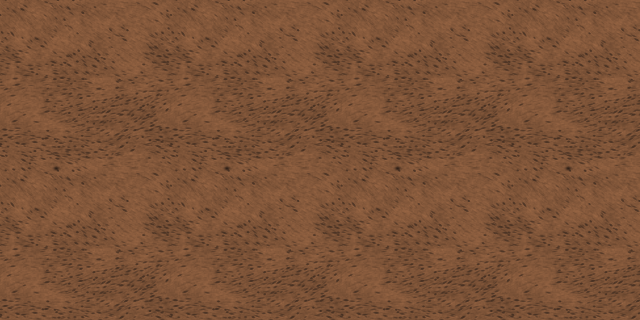
Write a Shadertoy shader that draws this texture.

```glsl
// Brown hide with short dark flecks that follow a slowly turning grain.
// One square tile, 3.75 across and 1.875 down, is built from wrapped value
// noise and layers of jittered, rotated elliptical strokes.

// Integer hash of a cell, three values in 0..1
vec3 hash3(vec2 cell, int seed) {
    uvec3 v = uvec3(ivec3(ivec2(cell), seed)) * 1664525u + 1013904223u;
    v.x += v.y * v.z; v.y += v.z * v.x; v.z += v.x * v.y;
    v ^= v >> 16u;
    v.x += v.y * v.z; v.y += v.z * v.x; v.z += v.x * v.y;
    return vec3(v >> 8u) / 16777216.0;
}

// Value noise that wraps after n cells per tile
float noise(vec2 t, vec2 n, int seed) {
    vec2 p = t * n, i = floor(p), f = fract(p);
    f = f * f * (3.0 - 2.0 * f);
    float a = hash3(mod(i, n), seed).x;
    float b = hash3(mod(i + vec2(1, 0), n), seed).x;
    float c = hash3(mod(i + vec2(0, 1), n), seed).x;
    float d = hash3(mod(i + vec2(1, 1), n), seed).x;
    return mix(mix(a, b, f.x), mix(c, d, f.x), f.y);
}

// Shortest offset between two points of the repeating tile
vec2 wrapped(vec2 d) {
    return d - round(d);
}

// Soft round patch, 1 at its centre
float patchAt(vec2 t, vec2 centre, vec2 radius) {
    vec2 d = wrapped(t - centre) / radius;
    return exp(-dot(d, d));
}

// Direction of the grain in radians
float grainAngle(vec2 t) {
    return -0.12 + 0.32 * cos(6.28318 * (t.y - 0.18))
         + 0.8 * (noise(t, vec2(4), 11) - 0.5);
}

// Share of flecks: clustered, thinned out over the bare patches
float fleckDensity(vec2 t) {
    float n = 0.55 * noise(t, vec2(5), 21) + 0.45 * noise(t, vec2(11), 22);
    float bare = patchAt(t, vec2(0.78, 0.53), vec2(0.08, 0.11))
               + patchAt(t, vec2(0.17, 0.26), vec2(0.08, 0.12))
               + patchAt(t, vec2(0.32, 0.12), vec2(0.09, 0.06))
               + patchAt(t, vec2(0.785, 0.956), vec2(0.08, 0.06));
    return smoothstep(0.2, 0.65, n) * (1.0 - min(bare, 0.95));
}

// Coverage by strokes, one candidate per cell; clustering 0 = everywhere
float strokes(vec2 t, vec2 n, int seed, vec2 halfSize, float clustering, float aa) {
    float cover = 0.0;
    for (int y = -1; y <= 1; y++)
    for (int x = -1; x <= 1; x++) {
        vec2 cell = floor(t * n) + vec2(x, y);
        vec2 id = mod(cell, n);
        vec3 place = hash3(id, seed), look = hash3(id, seed + 1);
        vec2 centre = (cell + place.xy) / n;
        if (look.x > mix(0.7, 0.85 * fleckDensity(centre), clustering)) continue;

        float a = grainAngle(centre) + 0.5 * (look.y - 0.5);
        vec2 d = t - centre;
        d = vec2(cos(a) * d.x + sin(a) * d.y, cos(a) * d.y - sin(a) * d.x);
        vec2 size = halfSize * vec2(0.5 + 0.8 * place.z, 0.65 + 0.5 * look.z);
        float dist = (length(d / size) - 1.0) * size.y;
        cover = max(cover, (0.5 + 0.5 * look.z) * smoothstep(aa, -aa, dist));
    }
    return cover;
}

void mainImage(out vec4 fragColor, in vec2 fragCoord) {
    vec2 t = fract(fragCoord / iResolution.y * 1.875);
    float aa = 0.6 * 1.875 / iResolution.y;

    // Hide: broad mottling, fine pores, faint creases along the grain
    float tone = 0.97 - 0.07 * fleckDensity(t);
    tone += 0.10 * (noise(t, vec2(14, 20), 31) - 0.5);
    tone += 0.10 * (noise(t, vec2(64, 90), 32) - 0.5);
    tone += 0.08 * (noise(t, vec2(130), 33) - 0.5);
    tone += 0.07 * strokes(t, vec2(24, 46), 41, vec2(0.020, 0.004), 0.0, aa);
    tone -= 0.12 * strokes(t, vec2(26, 50), 51, vec2(0.018, 0.004), 0.0, aa);

    // Thin worn line where the tiles meet
    float seam = wrapped(t - vec2(0.0, 0.045)).y / 0.006;
    tone -= 0.05 * exp(-seam * seam) * noise(t, vec2(30, 8), 61);
    vec3 color = vec3(0.54, 0.36, 0.24) * tone;

    // Dark flecks, each with a lit lower rim
    vec2 fleckSize = vec2(0.013, 0.0052);
    float rim = strokes(t + vec2(-0.002, 0.006), vec2(30, 42), 71, fleckSize, 1.0, aa);
    float fleck = strokes(t, vec2(30, 42), 71, fleckSize, 1.0, aa);
    color *= 1.0 + 0.06 * rim;
    color = mix(color, vec3(0.22, 0.155, 0.115), 0.75 * fleck);

    // One deep pit per tile
    float pit = patchAt(t, vec2(0.33, 0.888), vec2(0.014, 0.011));
    color = mix(color, vec3(0.13, 0.09, 0.07), 0.85 * pit);

    fragColor = vec4(color, 1.0);
}
```
